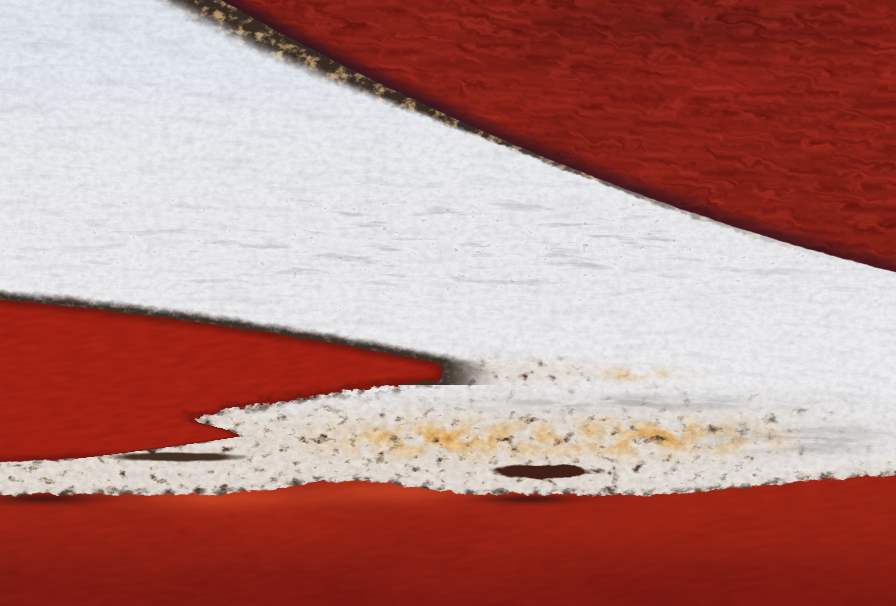
Write a WebGL 2 fragment shader that draws this texture.

```glsl
#version 300 es
precision highp float;
// Aerial view of a white salt flat between blood-red lakes, with a crusted rocky shore.
uniform vec2 u_resolution;
out vec4 fragColor;

vec2 hashGradient(vec2 cell) {
  vec3 h = fract(cell.xyx * vec3(0.1031, 0.1030, 0.0973));
  h += dot(h, h.yzx + 33.33);
  return fract((h.xx + h.yz) * h.zy) * 2.0 - 1.0;
}

float gradientNoise(vec2 p) {
  vec2 i = floor(p), f = p - i;
  vec2 w = f * f * f * (f * (f * 6.0 - 15.0) + 10.0);
  float a = dot(hashGradient(i), f);
  float b = dot(hashGradient(i + vec2(1, 0)), f - vec2(1, 0));
  float c = dot(hashGradient(i + vec2(0, 1)), f - vec2(0, 1));
  float d = dot(hashGradient(i + 1.0), f - 1.0);
  return 1.5 * mix(mix(a, b, w.x), mix(c, d, w.x), w.y);
}

float fbm(vec2 p) {
  float sum = 0.0, amp = 0.55;
  for (int i = 0; i < 4; i++) {
    sum += amp * gradientNoise(p);
    p = mat2(1.6, 0.5, -0.5, 1.6) * p * 1.2 + 7.3;
    amp *= 0.55;
  }
  return sum;
}

// Soft elliptical patch, 1 at its centre
float patchAt(vec2 p, vec2 centre, vec2 radius) {
  vec2 d = (p - centre) / radius;
  return exp(-dot(d, d));
}

void main() {
  vec2 uv = gl_FragCoord.xy / u_resolution;
  vec2 q = uv * vec2(1.48, 1.0);
  float px = 1.0 / u_resolution.y;
  float x = uv.x, y = uv.y;

  float coarse = fbm(q * vec2(22.0, 34.0));
  float grain = fbm(q * vec2(75.0, 100.0) + 31.0);
  float rubble = fbm(q * vec2(42.0, 60.0) + 11.0);
  float streak = fbm(q * vec2(9.0, 65.0) + vec2(0.0, 3.0 * x));
  float rough = 0.010 * coarse + 0.007 * grain;

  // Signed shorelines, positive inside the water
  float t = x - 0.56;
  float upper = y - (0.770 - 0.635 * t + 0.31 * t * t) + 0.2 * rough;
  float poolTop = 0.505 - 0.13 * x - 0.17 * x * x - y;
  float rockTop = 0.308 + 0.16 * pow(max(x - 0.22, 0.0), 0.7) - y;
  float rockLeft = x - 0.22 - 0.05 * smoothstep(0.308, 0.280, y);
  float pool = min(poolTop + 0.25 * rough, y - 0.237 - 0.055 * x + 0.5 * rough);
  pool = min(pool, -min(rockTop, rockLeft) + rough);
  pool = min(pool, 0.494 - x - 20.0 * (y - 0.386) * (y - 0.386));
  float lowerEdge = 0.184 + 0.024 * exp(-pow((x - 0.39) / 0.085, 2.0))
                  + 0.031 * smoothstep(0.72, 1.0, x);
  float lower = lowerEdge - y + 0.7 * rough;

  // Salt flat: pale crust with wind-drawn grey streaks
  vec3 color = mix(vec3(0.91, 0.91, 0.92), vec3(0.87, 0.89, 0.92), smoothstep(0.6, 1.0, y));
  float greyBand = patchAt(uv, vec2(0.55, 0.60), vec2(0.5, 0.09));
  color += 0.08 * streak + 0.08 * grain;
  color -= (0.04 + 0.15 * greyBand) * smoothstep(0.02, 0.5, streak);
  color -= 0.13 * smoothstep(0.25, 0.6, grain) * (0.5 + greyBand);

  // Broken, ochre-stained crust along the southern shore
  float crust = smoothstep(0.38, 0.29, y + 0.04 * coarse) * smoothstep(1.15, 0.6, x);
  crust = max(crust, patchAt(uv, vec2(0.56, 0.385), vec2(0.11, 0.022)));
  crust = max(crust, smoothstep(0.045, 0.0, y - lowerEdge));
  float ochre = patchAt(uv, vec2(0.49, 0.275), vec2(0.12, 0.025))
              + patchAt(uv, vec2(0.73, 0.278), vec2(0.12, 0.026))
              + 0.6 * patchAt(uv, vec2(0.71, 0.382), vec2(0.05, 0.010));
  color = mix(color, vec3(0.85, 0.80, 0.74) + 0.12 * grain, 0.6 * crust);
  color = mix(color, vec3(0.87, 0.67, 0.39) + 0.18 * grain,
              min(ochre, 1.0) * smoothstep(-0.35, 0.25, coarse));
  color = mix(color, vec3(0.54, 0.45, 0.38), crust * 0.75 * smoothstep(0.10, 0.42, rubble));
  color = mix(color, vec3(0.18, 0.13, 0.10), crust * 0.85 * smoothstep(0.32, 0.6, rubble));
  float greyPatch = patchAt(uv, vec2(0.90, 0.275), vec2(0.10, 0.025))
                  + patchAt(uv, vec2(0.71, 0.335), vec2(0.18, 0.014));
  color = mix(color, vec3(0.58, 0.57, 0.58), 0.55 * greyPatch * smoothstep(-0.3, 0.3, streak));

  // Dark stony rims beside the water
  float poolRim = smoothstep(0.020, 0.005, -poolTop + 0.4 * rough) * smoothstep(0.56, 0.49, x)
                * step(0.365, y);
  float rockRim = smoothstep(0.016, 0.0, -pool) * 0.6 + smoothstep(0.014, 0.0, -lower) * 0.75;
  float rim = max(poolRim * 0.95, rockRim * smoothstep(-0.15, 0.25, rubble));
  color = mix(color, vec3(0.20, 0.15, 0.12) + 0.32 * max(grain, 0.0), clamp(rim, 0.0, 1.0));
  float bankWidth = mix(0.070, 0.010, smoothstep(0.18, 0.62, x));
  float bank = smoothstep(bankWidth, bankWidth * 0.4, -upper + 0.8 * rough);
  vec3 bankColor = mix(vec3(0.22, 0.17, 0.14), vec3(0.72, 0.60, 0.43), smoothstep(-0.1, 0.4, rubble));
  color = mix(color, bankColor, bank * smoothstep(1.0, 0.5, x));

  // Shallow puddle and shadowed mud on the spit
  float puddle = patchAt(uv, vec2(0.605, 0.222), vec2(0.065, 0.013)) + 0.35 * coarse;
  color = mix(color, vec3(0.26, 0.12, 0.09), smoothstep(0.38, 0.58, puddle));
  float mud = patchAt(uv, vec2(0.20, 0.246), vec2(0.09, 0.009));
  color = mix(color, vec3(0.27, 0.19, 0.14), smoothstep(0.35, 0.75, mud + 0.2 * coarse));

  // Upper lake: slanted ripples, violet shade near its bank
  float ripple = gradientNoise(vec2(q.x * 22.0, (y + 0.22 * q.x) * 100.0) + 2.0 * coarse);
  float swell = fbm(q * vec2(4.0, 12.0) + 5.0);
  vec3 upperWater = vec3(0.52, 0.125, 0.09) + vec3(0.12, 0.05, 0.04) * ripple
                  + vec3(0.08, 0.02, 0.015) * swell;
  upperWater -= vec3(0.10, 0.02, 0.01) * patchAt(uv, vec2(0.76, 0.96), vec2(0.16, 0.05));
  float shade = smoothstep(0.035, 0.0, upper) * mix(0.95, 0.65, x);
  upperWater = mix(upperWater, vec3(0.17, 0.08, 0.13), shade);
  color = mix(color, upperWater, smoothstep(-px, px, upper));

  // Left pool: bright and nearly calm
  float fineRipple = gradientNoise(vec2(q.x * 28.0, (y - 0.12 * q.x) * 120.0));
  vec3 poolWater = vec3(0.63, 0.125, 0.075) + vec3(0.035, 0.015, 0.01) * fineRipple;
  poolWater *= mix(0.72, 1.0, smoothstep(0.0, 0.018, pool));
  color = mix(color, poolWater, smoothstep(-px, px, pool));

  // Lower lake: rusty reflections by the shore, darker toward the base
  vec3 lowerWater = mix(vec3(0.50, 0.10, 0.07), vec3(0.61, 0.14, 0.08), smoothstep(0.0, 0.17, y));
  lowerWater += vec3(0.05, 0.018, 0.012) * swell + vec3(0.025, 0.01, 0.008) * fineRipple;
  float glow = patchAt(uv, vec2(0.25, 0.178), vec2(0.10, 0.018))
             + patchAt(uv, vec2(0.44, 0.19), vec2(0.09, 0.02));
  lowerWater += vec3(0.13, 0.10, 0.05) * glow;
  float shadow = patchAt(uv, vec2(0.05, 0.177), vec2(0.06, 0.009))
               + patchAt(uv, vec2(0.59, 0.176), vec2(0.05, 0.007));
  lowerWater = mix(lowerWater, vec3(0.20, 0.07, 0.06), min(0.75 * shadow, 1.0));
  color = mix(color, lowerWater, smoothstep(-px, px, lower));

  fragColor = vec4(clamp(color, 0.0, 1.0), 1.0);
}
```
